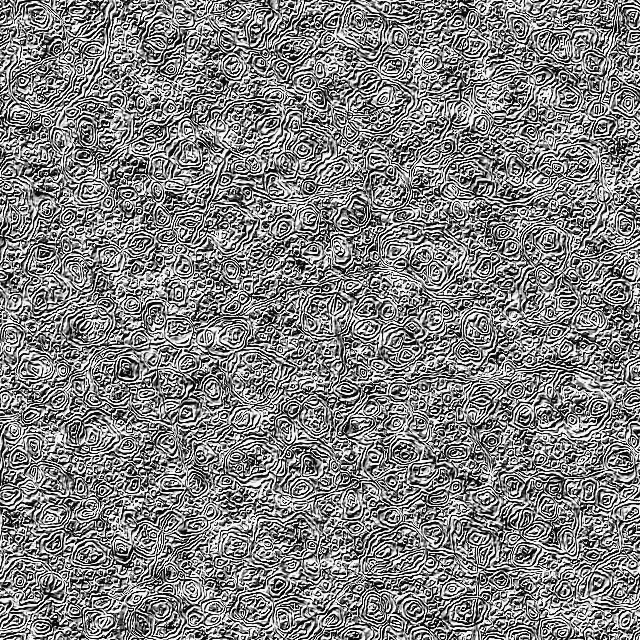
Write a Shadertoy shader that draws this texture.

```glsl
const float TAU = 6.2831853;
const float RING_PERIOD = 0.0068;
const vec3 SHADOW = vec3(0.04);
const vec3 HIGHLIGHT = vec3(0.965);

vec3 hash3(vec2 cell, float seed) {
    vec3 h = fract(vec3(cell.xyx + seed) * vec3(0.1031, 0.1030, 0.0973));
    h += dot(h, h.yxz + 33.33);
    return fract((h.xxy + h.yzz) * h.zyx);
}

// Signed distance, in cells, to scattered discs of varied radius
float discs(vec2 p, float cellsAcross, vec2 radiusRange, float seed) {
    vec2 q = p * cellsAcross;
    vec2 home = floor(q);
    float nearest = 9.0;
    for (int y = -1; y <= 1; y++) {
        for (int x = -1; x <= 1; x++) {
            vec2 cell = home + vec2(x, y);
            vec3 h = hash3(cell, seed);
            vec2 center = cell + mix(vec2(0.05), vec2(0.95), h.xy);
            float radius = mix(radiusRange.x, radiusRange.y, h.z);
            nearest = min(nearest, length(q - center) - radius);
        }
    }
    return nearest;
}

// Layered sines that bend straight and round outlines
vec2 wobble(vec2 p, float frequency, float amplitude) {
    vec2 bend = vec2(0.0);
    for (int i = 0; i < 3; i++) {
        p = mat2(0.8, 0.6, -0.6, 0.8) * p;
        bend += amplitude * sin(frequency * p.yx + bend * frequency + vec2(1.3, 4.1));
        frequency *= 1.9;
        amplitude *= 0.55;
    }
    return bend;
}

// Long, interrupted, gently slanting veins
float veins(vec2 p, float spacing) {
    float level = p.y - 0.24 * p.x;
    level += 0.045 * sin(7.0 * p.x + 3.0 * p.y) + 0.02 * sin(19.0 * p.x - 11.0 * p.y);
    float dist = abs(fract(level / spacing) - 0.5) * spacing;
    float gap = sin(13.0 * p.x + 17.0 * p.y) + sin(23.0 * p.x - 9.0 * p.y);
    return dist + 0.02 * max(gap, 0.0);
}

// Concentric ripples around discs, veins and seeds, crumbling away from outlines
float ripples(vec2 p) {
    vec2 jagged = wobble(p, 270.0, 0.0011);
    vec2 q = p + wobble(p, 44.0, 0.006) + jagged;
    float large = abs(discs(q, 9.0, vec2(0.12, 0.45), 3.0)) / 9.0;
    float medium = abs(discs(q, 22.0, vec2(0.0, 0.4), 41.0)) / 22.0;
    float outline = min(min(large, medium), min(veins(q, 0.16), veins(q.yx + 0.3, 0.27)));

    float seeds = discs(p + 1.3 * jagged, 62.0, vec2(0.0, 0.15), 87.0) / 62.0;
    vec2 streaked = p * vec2(0.8, 1.0) + jagged;
    float grain = discs(streaked, 150.0, vec2(0.0, 0.3), 129.0);
    float crumbs = discs(p + jagged.yx, 90.0, vec2(0.0, 0.4), 211.0);

    float field = min(outline - 0.5 * RING_PERIOD, seeds);
    float roughness = mix(0.7, 3.4, smoothstep(0.002, 0.009, outline));
    return cos(TAU * field / RING_PERIOD + roughness * (grain + crumbs));
}

// Directional relief; the uneven weights keep lines along the light visible
float emboss(vec2 p, vec2 lightStep) {
    return ripples(p + lightStep) - 0.7 * ripples(p - lightStep);
}

// Light and dark patches of one size, centred on zero
float patches(vec2 p, float cellsAcross, float seed) {
    return discs(p * vec2(0.75, 1.0), cellsAcross, vec2(0.0, 0.3), seed) - 0.25;
}

void mainImage(out vec4 fragColor, in vec2 fragCoord) {
    vec2 uv = fragCoord / iResolution.y;
    vec2 lightStep = normalize(vec2(-0.4, 1.0)) * RING_PERIOD * 0.2;
    vec2 bent = uv + wobble(uv, 90.0, 0.004);
    float mottling = 0.55 * patches(bent, 28.0, 307.0) - 0.6 * patches(bent, 60.0, 401.0);
    float speckle = 0.35 * patches(uv, 220.0, 503.0);
    float light = 0.51 + mottling + speckle + 0.74 * emboss(uv, lightStep);
    fragColor = vec4(mix(SHADOW, HIGHLIGHT, clamp(light, 0.0, 1.0)), 1.0);
}
```
